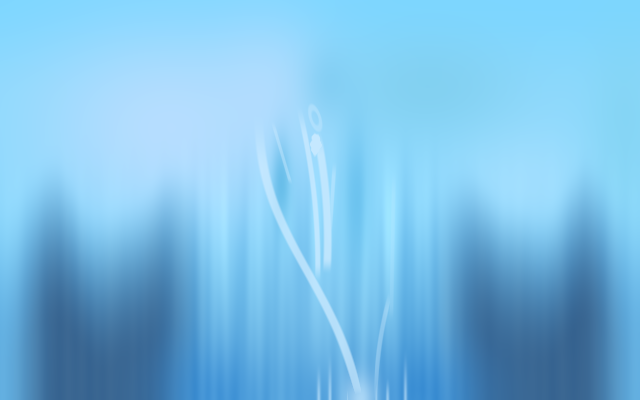
Reproduce this background procedurally as a Shadertoy shader.

```glsl
// Pale curved stems rising through a blurred blue field of vertical light streaks.

vec2 gradientAt(vec2 cell) {
    float angle = 6.2832 * fract(sin(dot(cell, vec2(127.1, 311.7))) * 43758.5);
    return vec2(cos(angle), sin(angle));
}

float gradientNoise(vec2 p) {
    vec2 i = floor(p), f = p - i;
    vec2 u = f * f * f * (f * (f * 6.0 - 15.0) + 10.0), e = vec2(1.0, 0.0);
    float low = mix(dot(gradientAt(i), f), dot(gradientAt(i + e), f - e), u.x);
    float high = mix(dot(gradientAt(i + e.yx), f - e.yx), dot(gradientAt(i + 1.0), f - 1.0), u.x);
    return mix(low, high, u.y);
}

// Elliptical soft spot
float glow(vec2 p, vec2 center, vec2 size) {
    vec2 q = (p - center) / size;
    return exp(-dot(q, q));
}

// Near-vertical curve from top to base, faded at both ends
float stem(vec2 p, vec2 top, vec2 base, float bend, float sway, float width) {
    float t = (top.y - p.y) / (top.y - base.y);
    float x = mix(top.x, base.x, t) + bend * 4.0 * t * (1.0 - t) + sway * sin(6.2832 * t);
    float body = 1.0 - smoothstep(width * 0.6, width + 0.003, abs(p.x - x));
    return body * smoothstep(0.0, 0.2, t) * (1.0 - smoothstep(0.9, 1.02, t));
}

void mainImage(out vec4 fragColor, in vec2 fragCoord) {
    vec2 p = fragCoord / iResolution.xy * vec2(1.6, 1.0);
    float fine = gradientNoise(vec2(p.x * 38.0, p.y * 1.2));
    float broad = gradientNoise(vec2(p.x * 11.0 + 7.0, p.y * 1.5));
    float edge = min(p.x, 1.6 - p.x);
    float middle = smoothstep(0.40, 0.56, edge);

    // Sky with pale and greenish clouds
    vec3 color = mix(vec3(0.55, 0.85, 0.99), vec3(0.49, 0.84, 1.0), smoothstep(0.75, 1.0, p.y));
    color = mix(color, vec3(0.74, 0.87, 1.0), 0.85 * glow(p, vec2(0.42, 0.68), vec2(0.32, 0.25)));
    color = mix(color, vec3(0.75, 0.87, 1.0), 0.55 * glow(p, vec2(0.68, 0.77), vec2(0.14, 0.18)));
    color = mix(color, vec3(0.66, 0.88, 1.0), 0.75 * glow(p, vec2(1.31, 0.54), vec2(0.20, 0.16)));
    color = mix(color, vec3(0.49, 0.80, 0.92), 0.65 * glow(p, vec2(1.07, 0.78), vec2(0.22, 0.13)));
    color = mix(color, vec3(0.49, 0.82, 0.93), 0.5 * glow(p, vec2(1.56, 0.68), vec2(0.09, 0.25)));

    // Uneven blue horizon and the two dark banks below it
    float peaks = exp(-pow((edge - 0.13) / 0.07, 2.0)) + 0.75 * exp(-pow((edge - 0.44) / 0.08, 2.0));
    float horizon = 0.46 + 0.14 * peaks + 0.04 * broad;
    float depth = 1.0 - smoothstep(horizon - 0.30, horizon + 0.06, p.y);
    color = mix(color, vec3(0.40, 0.72, 0.92), depth * mix(0.95, 0.65, middle));
    float bank = smoothstep(0.0, 0.15, edge) * (1.0 - smoothstep(0.37, 0.54, edge));
    float shade = 1.0 - smoothstep(horizon - 0.40, horizon + 0.02, p.y);
    color = mix(color, vec3(0.22, 0.39, 0.56), shade * (0.12 + 0.86 * bank));

    // Saturated blue pools along the foot
    float pools = glow(p, vec2(0.53, 0.0), vec2(0.13, 0.16)) + glow(p, vec2(1.06, 0.0), vec2(0.16, 0.15))
        + 0.6 * glow(p, vec2(0.80, 0.0), vec2(0.15, 0.13));
    color = mix(color, vec3(0.20, 0.53, 0.82), 0.75 * min(pools, 1.0));

    // Vertical streaks, strongest around the stems
    float streaking = (0.2 + 0.8 * middle) * (1.0 - smoothstep(0.35, 0.72, p.y));
    color += vec3(0.14, 0.11, 0.06) * (fine + 0.5 * broad) * streaking;
    color = mix(color, vec3(0.29, 0.68, 0.87), 0.65 * glow(p, vec2(0.705, 0.54), vec2(0.025, 0.11)));
    color = mix(color, vec3(0.35, 0.72, 0.91), 0.65 * glow(p, vec2(0.89, 0.50), vec2(0.035, 0.18)));
    color = mix(color, vec3(0.42, 0.76, 0.92), 0.4 * glow(p, vec2(0.82, 0.79), vec2(0.06, 0.09)));
    color = mix(color, vec3(0.64, 0.87, 0.99), 0.3 * glow(p, vec2(0.79, 0.25), vec2(0.10, 0.20)));

    // Stems, from the broad leaning one to faint hairs
    float pale = 0.75 * stem(p, vec2(0.646, 0.72), vec2(0.91, -0.04), -0.02, -0.025, 0.012);
    pale = max(pale, 0.75 * stem(p, vec2(0.745, 0.74), vec2(0.794, 0.30), 0.015, 0.0, 0.006));
    pale = max(pale, 0.78 * stem(p, vec2(0.790, 0.68), vec2(0.817, 0.32), 0.012, 0.0, 0.010));
    pale = max(pale, 0.45 * stem(p, vec2(0.680, 0.70), vec2(0.727, 0.54), 0.0, 0.0, 0.003));
    pale = max(pale, 0.45 * stem(p, vec2(0.837, 0.60), vec2(0.822, 0.38), 0.0, 0.0, 0.004));
    pale = max(pale, 0.40 * stem(p, vec2(0.980, 0.28), vec2(0.940, -0.02), -0.012, 0.0, 0.005));
    pale = max(pale, 0.18 * stem(p, vec2(0.985, 0.58), vec2(0.978, 0.20), 0.0, 0.0, 0.004));

    // Ragged bud and the open curl above it
    vec2 bud = (p - vec2(0.790, 0.638)) / vec2(0.014, 0.028);
    pale = max(pale, 0.85 * (1.0 - smoothstep(0.8, 1.15, length(bud) + 0.35 * gradientNoise(p * 90.0))));
    vec2 curl = (p - vec2(0.788, 0.705)) * mat2(0.95, 0.3, -0.3, 0.95) / vec2(0.014, 0.034);
    pale = max(pale, 0.4 * (1.0 - smoothstep(0.1, 0.4, abs(length(curl) - 0.8))));

    // Bright threads gathered at the foot
    for (int i = 0; i < 7; i++) {
        float k = float(i);
        float x = 0.797 + 0.036 * k + 0.008 * sin(k * 4.7);
        float thread = exp(-pow((p.x - x) / 0.0045, 2.0));
        pale = max(pale, 0.6 * thread * (1.0 - smoothstep(0.0, 0.10 + 0.04 * sin(k * 2.3), p.y)));
    }
    pale = max(pale, 0.7 * glow(p, vec2(0.90, 0.0), vec2(0.045, 0.07)));
    color = mix(color, vec3(0.80, 0.92, 1.0), pale);

    fragColor = vec4(clamp(color, 0.0, 1.0), 1.0);
}
```
